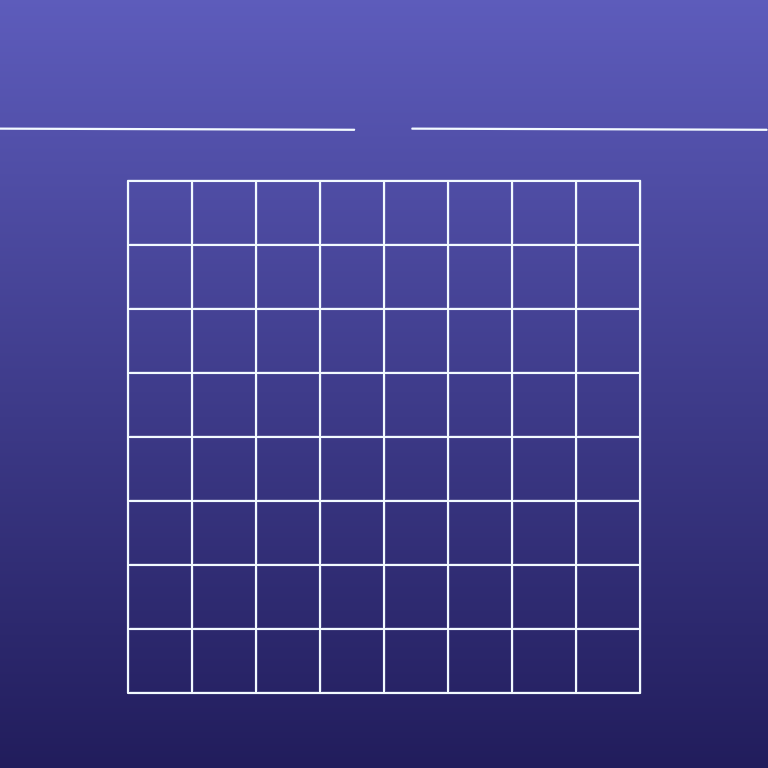
Write a WebGL 1 fragment shader that draws this background.

```glsl
precision highp float;
// Draws a white eight by eight grid below a split rule on an indigo gradient.

#define GRID_CELLS 8.0
#define GRID_ORIGIN vec2(0.1667, 0.0977)
#define GRID_SIZE 0.6667
#define LINE_WIDTH 0.0029
#define RULE_HEIGHT 0.8325
#define RULE_LENGTH 0.461
#define RULE_OFFSET 0.537
#define RULE_DROP 0.0015
#define TOP_COLOR vec3(0.365, 0.360, 0.735)
#define BOTTOM_COLOR vec3(0.130, 0.112, 0.360)
#define LINE_COLOR vec3(0.95, 0.98, 1.0)

uniform vec2 u_resolution;

// Distance to a straight segment.
float segmentDistance(vec2 p, vec2 a, vec2 b) {
  vec2 along = b - a;
  float t = clamp(dot(p - a, along) / dot(along, along), 0.0, 1.0);
  return length(p - a - along * t);
}

// Distance to the nearest line of a bounded square grid.
float gridDistance(vec2 p) {
  float cell = GRID_SIZE / GRID_CELLS;
  vec2 nearest = clamp(floor(p / cell + 0.5), 0.0, GRID_CELLS) * cell;
  vec2 inside = clamp(p, 0.0, GRID_SIZE);
  float vertical = length(p - vec2(nearest.x, inside.y));
  float horizontal = length(p - vec2(inside.x, nearest.y));
  return min(vertical, horizontal);
}

// One rule, dropping slightly from its left end to its right end.
float ruleDistance(vec2 p, float left) {
  vec2 start = vec2(left, RULE_HEIGHT);
  return segmentDistance(p, start, start + vec2(RULE_LENGTH, -RULE_DROP));
}

// Line coverage with an edge one pixel wide.
float stroke(float dist, float pixel) {
  return clamp((0.5 * LINE_WIDTH - dist) / pixel + 0.5, 0.0, 1.0);
}

void main() {
  vec2 uv = gl_FragCoord.xy / u_resolution;
  float pixel = 1.0 / min(u_resolution.x, u_resolution.y);

  // Background
  vec3 color = mix(BOTTOM_COLOR, TOP_COLOR, uv.y);

  // Grid and the two halves of the rule
  float grid = gridDistance(uv - GRID_ORIGIN);
  float rules = min(ruleDistance(uv, 0.0), ruleDistance(uv, RULE_OFFSET));
  color = mix(color, LINE_COLOR, stroke(min(grid, rules), pixel));

  gl_FragColor = vec4(color, 1.0);
}
```
